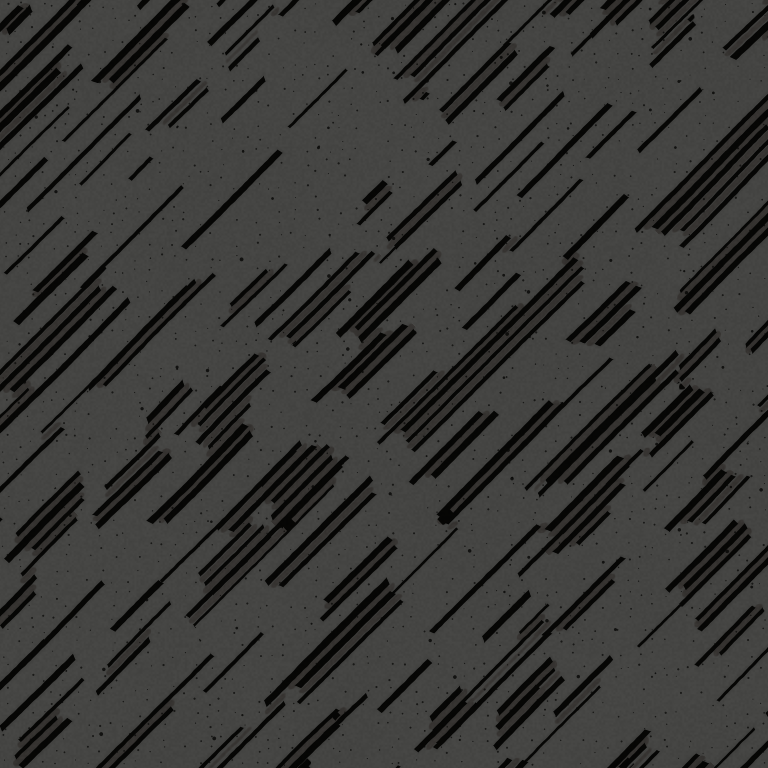
Write a WebGL 2 fragment shader that draws this pattern.

```glsl
#version 300 es
precision highp float;

uniform vec2 u_resolution;
out vec4 outColor;

const vec3 STONE = vec3(0.27, 0.27, 0.262);
const vec3 GAP = vec3(0.215, 0.205, 0.195);
const vec3 INK = vec3(0.022, 0.022, 0.017);
const float ANGLE = 0.785;
const float PITCH = 0.0138;      // distance between neighbouring lanes
const float LANES = 4.0;         // lanes in one band

float hash(vec2 p) {
    vec3 q = fract(p.xyx * vec3(0.1031, 0.1030, 0.0973));
    q += dot(q, q.yzx + 33.33);
    return fract((q.x + q.y) * q.z);
}

float noise(vec2 p) {
    vec2 cell = floor(p), f = fract(p);
    f = f * f * (3.0 - 2.0 * f);
    float low = mix(hash(cell), hash(cell + vec2(1, 0)), f.x);
    float high = mix(hash(cell + vec2(0, 1)), hash(cell + vec2(1, 1)), f.x);
    return mix(low, high, f.y);
}

float boxDistance(vec2 p, vec2 halfSize) {
    vec2 d = abs(p) - halfSize;
    return length(max(d, 0.0)) + min(max(d.x, d.y), 0.0);
}

// Distance to the bar in one lane; p.x runs along the bars.
float barDistance(vec2 p, float lane, float shift, vec2 countRange, vec2 widths, float seed) {
    float band = floor((lane + shift) / LANES);
    float slot = lane + shift - band * LANES;
    float span = mix(0.13, 0.36, hash(vec2(band, seed)));
    float along = p.x + hash(vec2(band, seed + 5.0));
    float cell = floor(along / span);
    vec2 group = vec2(cell, band) + seed;

    // A group fills a run of neighbouring slots.
    float count = floor(mix(countRange.x, countRange.y, hash(group + 11.0)));
    float first = floor(hash(group + 19.0) * (LANES + 1.0 - count));
    if (slot < first || slot >= first + count) return 1.0;

    // Bars of a group share rough ends, each staggered a little.
    vec2 bar = vec2(cell + seed, lane);
    float start = span * mix(0.03, 0.32, hash(group + 23.0));
    float end = span * mix(0.62, 0.98, hash(group + 37.0));
    start += 0.05 * (hash(bar + 41.0) - 0.4);
    end -= 0.05 * (hash(bar + 53.0) - 0.4);
    start = max(start, 0.004);
    end = max(min(end, span - 0.004), start + 0.012);

    float halfWidth = mix(widths.x, widths.y, hash(bar + 67.0));
    float across = p.y - (lane + 0.5 + 0.3 * (hash(bar + 71.0) - 0.5)) * PITCH;
    float skew = across * (hash(bar + 83.0) - 0.5);
    vec2 local = vec2(along - cell * span - 0.5 * (start + end) + skew, across);
    return boxDistance(local, vec2(0.5 * (end - start), halfWidth));
}

// Ink coverage of scattered round specks.
float specks(vec2 p, float density, float share, float radius, float soft) {
    vec2 cell = floor(p * density);
    vec2 center = 0.2 + 0.6 * vec2(hash(cell + 3.0), hash(cell + 17.0));
    float size = radius * mix(0.4, 1.0, hash(cell + 29.0));
    float d = length(p - (cell + center) / density) - size;
    return step(hash(cell + 47.0), share) * smoothstep(soft, -soft, d);
}

// Ink coverage of small broken chips aligned with the bars.
float chips(vec2 p, float density, float share, float soft) {
    vec2 cell = floor(p * density);
    vec2 center = 0.3 + 0.4 * vec2(hash(cell + 61.0), hash(cell + 73.0));
    vec2 size = mix(vec2(0.004), vec2(0.012, 0.008), hash(cell + 89.0));
    float d = boxDistance(p - (cell + center) / density, size);
    return step(hash(cell + 97.0), share) * smoothstep(soft, -soft, d);
}

void main() {
    vec2 uv = gl_FragCoord.xy / u_resolution.y;
    float soft = max(0.6 / u_resolution.y, 0.0008);
    vec2 axis = vec2(cos(ANGLE), sin(ANGLE));
    vec2 p = vec2(dot(uv, axis), dot(uv, vec2(-axis.y, axis.x)));

    // Rough edges and a faint bend
    vec2 q = p + 0.0007 * (vec2(noise(uv * 150.0), noise(uv * 150.0 + 40.0)) - 0.5);
    q.y += 0.004 * (noise(p * 7.0) - 0.5);

    // Bold groups, with slender strays between them
    float nearest = 1.0;
    float closeness = 0.0;
    float homeLane = floor(q.y / PITCH);
    for (int k = -1; k <= 1; k++) {
        float lane = homeLane + float(k);
        float bold = barDistance(q, lane, 0.0, vec2(0.7, 3.9), vec2(0.0023, 0.0045), 7.0);
        float slender = barDistance(q, lane, 2.0, vec2(0.2, 2.2), vec2(0.0015, 0.0030), 131.0);
        float d = min(bold, slender);
        nearest = min(nearest, d);
        closeness += smoothstep(0.011, 0.004, d);
    }
    float ink = smoothstep(soft, -soft, nearest);
    float gap = smoothstep(1.1, 1.7, closeness);
    ink = max(ink, chips(q, 13.0, 0.2, soft) * smoothstep(1.0, 1.4, closeness));

    // Stone with grain, shaded gaps, specks and bars
    float grain = 0.022 * (noise(uv * 380.0) - 0.5) + 0.008 * (noise(uv * 9.0) - 0.5);
    vec3 color = mix(STONE, GAP, gap) + grain;
    color *= 1.0 - 0.06 * smoothstep(0.005, 0.0, nearest);
    color = mix(color, INK, 0.7 * specks(uv, 64.0, 0.5, 0.0014, soft));
    color = mix(color, INK, 0.8 * specks(uv + 0.37, 21.0, 0.3, 0.0025, soft));
    color = mix(color, INK + 0.2 * grain, ink);
    outColor = vec4(color, 1.0);
}
```
